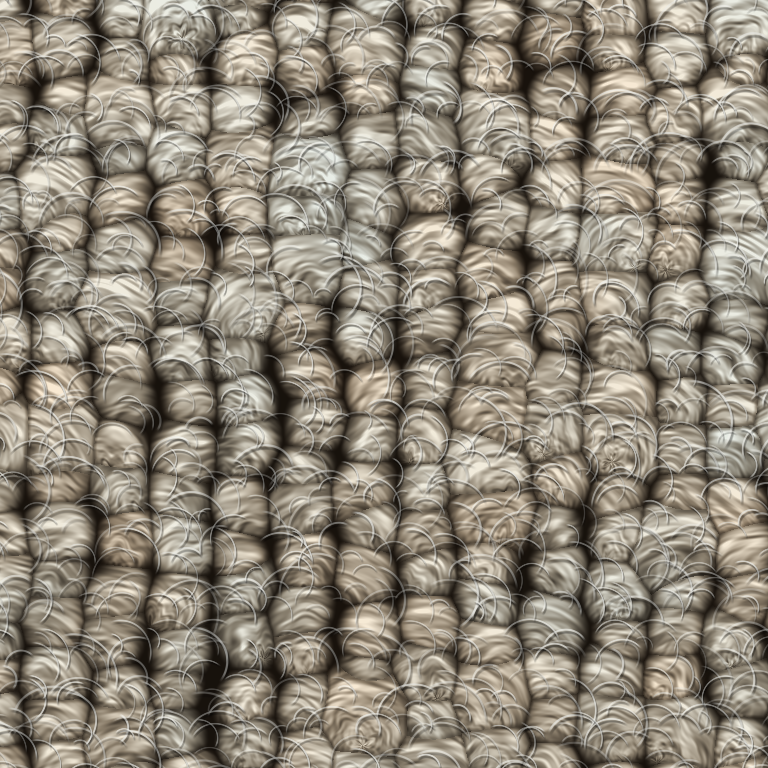
Write a WebGL 2 fragment shader that draws this texture.

```glsl
#version 300 es
precision highp float;
uniform vec2 u_resolution;
out vec4 outColor;

const float COLUMNS = 12.4;
const float ROW_PITCH = 0.78;   // loop spacing, in column widths
const vec3 SHADOW = vec3(0.09, 0.07, 0.05);
const vec3 WOOL = vec3(0.53, 0.50, 0.45);
const vec3 HIGHLIGHT = vec3(0.93, 0.93, 0.91);
const vec3 BROWN_TINT = vec3(1.06, 0.98, 0.89);
const vec3 COOL_TINT = vec3(0.97, 1.0, 1.0);

struct Tuft {
    vec2 local;    // position relative to the tuft centre
    vec2 id;
    float height;
    float crease;  // height gap to the next tuft below
};

float hash(vec2 p) {
    vec3 q = fract(vec3(p.xyx) * 0.1031);
    q += dot(q, q.yzx + 33.33);
    return fract((q.x + q.y) * q.z);
}

vec2 hash2(vec2 p) {
    return vec2(hash(p + 17.3), hash(p + 61.7));
}

float noise(vec2 p) {
    vec2 i = floor(p), f = fract(p);
    f = f * f * (3.0 - 2.0 * f);
    vec2 e = vec2(0.0, 1.0);
    return mix(mix(hash(i), hash(i + e.yx), f.x),
               mix(hash(i + e.xy), hash(i + e.yy), f.x), f.y);
}

// Highest of the overlapping loops, stacked in staggered columns
Tuft topTuft(vec2 p) {
    Tuft best = Tuft(vec2(0.0), vec2(0.0), -9.0, 0.0);
    float second = -9.0;
    for (int i = -1; i <= 1; i++) {
        float column = floor(p.x) + float(i);
        float stagger = hash(vec2(column, 5.0));
        for (int j = -2; j <= 2; j++) {
            float row = floor(p.y / ROW_PITCH - stagger) + float(j);
            vec2 id = vec2(column, row) + 40.0;
            vec2 jitter = (hash2(id) - 0.5) * vec2(0.22, 0.34);
            vec2 centre = vec2(column + 0.5, (row + 0.5 + stagger) * ROW_PITCH) + jitter;
            float fluffy = step(0.83, hash(id + 9.0));
            vec2 radius = vec2(0.53, 0.60) * (0.94 + 0.16 * hash(id + 3.0) + 0.28 * fluffy);
            vec2 q = p - centre;
            float lean = (hash(id + 7.0) - 0.5) * 0.5;
            vec2 d = vec2(q.x, q.y + lean * q.x) / radius;
            float height = 0.28 * hash(id + 2.0) + 0.25 * fluffy - dot(d, d);
            if (height > best.height) {
                second = best.height;
                best = Tuft(q, id, height, 0.0);
            } else {
                second = max(second, height);
            }
        }
    }
    best.crease = best.height - second;
    return best;
}

// Brightness of fine strands bent around a pivot below the tuft
float strands(vec2 q, vec2 id) {
    vec2 pivot = vec2((hash(id + 21.0) - 0.6) * 0.9, -0.35 - 0.6 * hash(id + 23.0));
    vec2 arm = q - pivot;
    float along = atan(arm.x, arm.y);
    float across = length(arm);
    float seed = 50.0 * hash(id + 27.0);
    across += 0.13 * noise(vec2(along * 2.5, across * 3.0) + seed);
    float fine = noise(vec2(along * 2.6 + seed, across * 19.0 + along * 1.8));
    float crossed = noise(vec2(along * 2.2 - seed, across * 14.0 - along * 3.0));
    float broad = noise(vec2(along * 1.4 + seed, across * 6.0));
    return 0.48 * fine + 0.32 * crossed + 0.20 * broad;
}

// Coverage of one loose curved fibre per cell
float looseFibres(vec2 p, float seed, float halfWidth, float blur) {
    float cover = 0.0;
    for (int k = 0; k < 9; k++) {
        vec2 cell = floor(p) + vec2(k % 3, k / 3) - 1.0;
        vec2 id = cell + seed;
        vec2 q = p - cell - 0.2 - 0.6 * hash2(id);
        float radius = 0.22 + 0.45 * hash(id + 4.0);
        float angle = 1.2 + 2.4 * (hash(id + 8.0) - 0.5);
        float facing = dot(q, vec2(cos(angle), sin(angle))) / max(length(q), 0.001);
        float span = smoothstep(0.35, 0.65, facing);
        float line = smoothstep(halfWidth + blur, halfWidth - blur, abs(length(q) - radius));
        cover = max(cover, line * span * (0.4 + 0.6 * hash(id + 12.0)));
    }
    return cover;
}

vec3 woolRamp(float tone) {
    vec3 low = mix(SHADOW, WOOL, clamp(tone * 2.0, 0.0, 1.0));
    return mix(low, HIGHLIGHT, clamp(tone * 2.0 - 1.0, 0.0, 1.0));
}

void main() {
    vec2 uv = gl_FragCoord.xy / u_resolution;
    vec2 p = uv * COLUMNS;
    p.x += 0.55 + 0.16 * (noise(p * vec2(0.7, 0.9)) - 0.5);
    Tuft tuft = topTuft(p);

    // Rounded loops with dark gutters and soft creases
    float shade = smoothstep(-1.05, 0.0, tuft.height);
    shade *= mix(0.62, 1.0, smoothstep(0.0, 0.32, tuft.crease));
    shade *= 0.98 + 0.28 * tuft.local.y;
    float tone = shade * (0.12 + 1.18 * strands(tuft.local, tuft.id));
    tone *= 0.94 + 0.14 * uv.y + 0.14 * (hash(tuft.id + 31.0) - 0.5);
    float warmth = 0.6 * noise(p * 0.8 + 3.0) + 0.4 * hash(tuft.id + 35.0);
    vec3 color = woolRamp(tone) * mix(COOL_TINT, BROWN_TINT, warmth);

    // Loose pale fibres, each casting a thin shadow
    float blur = 0.7 * COLUMNS / u_resolution.y;
    for (int layer = 0; layer < 5; layer++) {
        float seed = 70.0 + 37.0 * float(layer);
        vec2 q = p * (1.0 + 0.13 * float(layer)) + seed * 0.37;
        float shadow = looseFibres(q + vec2(-0.02, 0.05), seed, 0.022, blur * 1.5);
        float fibre = looseFibres(q, seed, 0.017, blur);
        color *= 1.0 - 0.35 * shadow;
        color = mix(color, HIGHLIGHT * (0.6 + 0.4 * shade), 0.75 * fibre);
    }
    outColor = vec4(clamp(color, 0.0, 1.0), 1.0);
}
```
